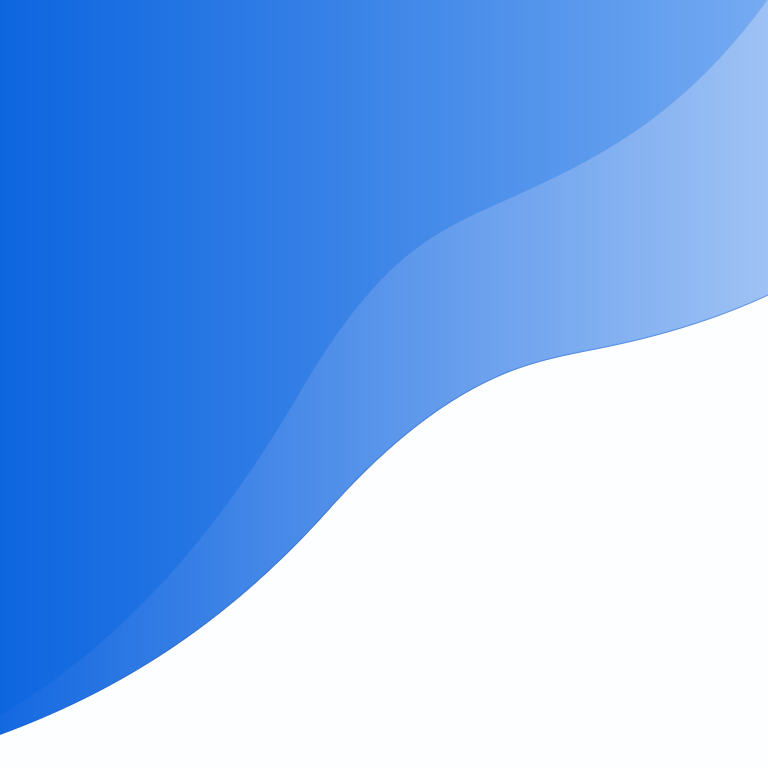
A WebGL 1 fragment shader for this background:

```glsl
precision highp float;

uniform vec2 u_resolution;

// Colours, left to right across each wave
const vec3 PAPER = vec3(0.99, 0.996, 1.0);
const vec3 BACK_LEFT = vec3(0.055, 0.40, 0.875);
const vec3 BACK_RIGHT = vec3(0.46, 0.67, 0.95);
const vec3 BAND_LEFT = vec3(0.08, 0.41, 0.88);
const vec3 BAND_RIGHT = vec3(0.62, 0.76, 0.96);
const vec3 RIM = vec3(0.08, 0.38, 0.85);
const float BACK_CURVE = 1.1;
const float RIM_WIDTH = 0.0012;
const float RIM_STRENGTH = 0.5;

// Curve knots: x, height, slope
const vec3 UPPER_0 = vec3(0.0, 0.068, 0.60);
const vec3 UPPER_1 = vec3(0.391, 0.490, 1.72);
const vec3 UPPER_2 = vec3(0.530, 0.667, 0.82);
const vec3 UPPER_3 = vec3(0.651, 0.736, 0.45);
const vec3 UPPER_4 = vec3(1.0, 1.001, 1.38);

const vec3 LOWER_0 = vec3(0.0, 0.043, 0.37);
const vec3 LOWER_1 = vec3(0.430, 0.338, 1.12);
const vec3 LOWER_2 = vec3(0.667, 0.517, 0.38);
const vec3 LOWER_3 = vec3(0.781, 0.546, 0.20);
const vec3 LOWER_4 = vec3(1.0, 0.615, 0.46);

// Cubic Hermite segment between two knots: height and slope at x
vec2 segment(float x, vec3 a, vec3 b) {
  float span = b.x - a.x;
  float t = (x - a.x) / span;
  float rise = b.y - a.y;
  float c2 = 3.0 * rise - span * (2.0 * a.z + b.z);
  float c3 = span * (a.z + b.z) - 2.0 * rise;
  float height = a.y + t * (span * a.z + t * (c2 + t * c3));
  float slope = a.z + t * (2.0 * c2 + 3.0 * t * c3) / span;
  return vec2(height, slope);
}

vec2 curve(float x, vec3 k0, vec3 k1, vec3 k2, vec3 k3, vec3 k4) {
  if (x < k1.x) return segment(x, k0, k1);
  if (x < k2.x) return segment(x, k1, k2);
  if (x < k3.x) return segment(x, k2, k3);
  return segment(x, k3, k4);
}

// Approximate signed distance, positive above the curve
float distanceAbove(float y, vec2 edge) {
  return (y - edge.x) * inversesqrt(1.0 + edge.y * edge.y);
}

float coverage(float dist, float pixel) {
  return clamp(dist / pixel + 0.5, 0.0, 1.0);
}

void main() {
  vec2 uv = gl_FragCoord.xy / u_resolution;
  float pixel = 1.0 / min(u_resolution.x, u_resolution.y);

  vec2 upperEdge = curve(uv.x, UPPER_0, UPPER_1, UPPER_2, UPPER_3, UPPER_4);
  vec2 lowerEdge = curve(uv.x, LOWER_0, LOWER_1, LOWER_2, LOWER_3, LOWER_4);
  float upper = distanceAbove(uv.y, upperEdge);
  float lower = distanceAbove(uv.y, lowerEdge);

  // Pale band with a fine, deeper rim along its lower side
  vec3 band = mix(BAND_LEFT, BAND_RIGHT, uv.x);
  float rim = 1.0 - smoothstep(0.0, RIM_WIDTH + pixel, lower);
  band = mix(band, RIM, RIM_STRENGTH * rim);

  // Deep wave over the band, both over the paper
  vec3 back = mix(BACK_LEFT, BACK_RIGHT, pow(uv.x, BACK_CURVE));
  vec3 color = mix(PAPER, band, coverage(lower, pixel));
  color = mix(color, back, coverage(upper, pixel));

  gl_FragColor = vec4(color, 1.0);
}
```
